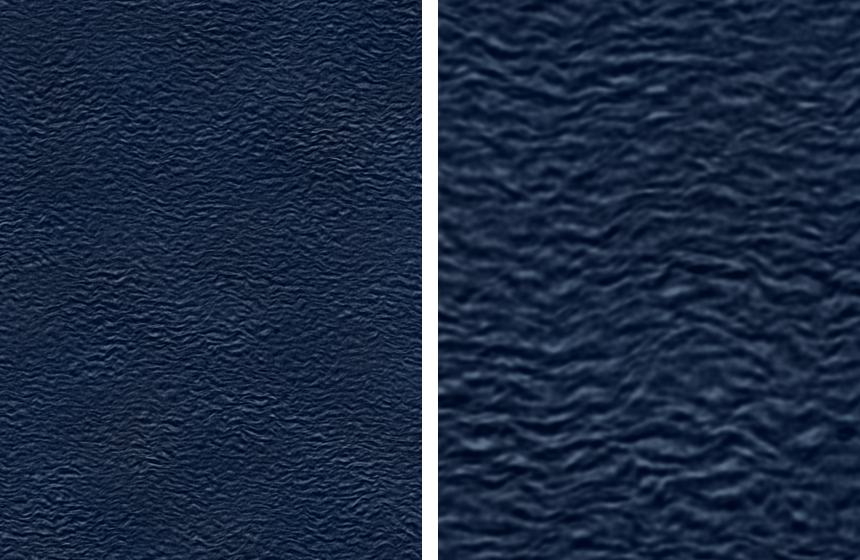
Left, the full canvas; right, a detail of the centre.
Write a WebGL 2 fragment shader that draws this texture.

```glsl
#version 300 es
precision highp float;
// Dark blue leather with fine, mostly horizontal wrinkles lit from above.

uniform vec2 u_resolution;
out vec4 fragColor;

const vec3 BASE_BLUE = vec3(0.093, 0.153, 0.250);
const vec3 TONE_STEP = vec3(0.066, 0.069, 0.070);
const float LIGHT_STEP = 0.0034;

// Integer hash giving two values in 0..1
vec2 hash2(ivec2 cell, uint seed) {
    uvec2 v = uvec2(cell) * 1664525u + 1013904223u + seed * 7919u;
    v.x += v.y * 1664525u;
    v.y += v.x * 1664525u;
    v ^= v >> 16u;
    v.x += v.y * 1664525u;
    v.y += v.x * 1664525u;
    v ^= v >> 16u;
    return vec2(v & 65535u) / 65535.0;
}

float cornerSlope(ivec2 cell, vec2 offset, uint seed) {
    float angle = 6.28318 * hash2(cell, seed).x;
    return dot(vec2(cos(angle), sin(angle)), offset);
}

// Gradient noise, centred on zero
float noise(vec2 p, uint seed) {
    ivec2 cell = ivec2(floor(p));
    vec2 f = fract(p);
    vec2 w = f * f * f * (f * (f * 6.0 - 15.0) + 10.0);
    float a = cornerSlope(cell, f, seed);
    float b = cornerSlope(cell + ivec2(1, 0), f - vec2(1, 0), seed);
    float c = cornerSlope(cell + ivec2(0, 1), f - vec2(0, 1), seed);
    float d = cornerSlope(cell + ivec2(1, 1), f - vec2(1, 1), seed);
    return mix(mix(a, b, w.x), mix(c, d, w.x), w.y);
}

vec2 rotate(vec2 p, float angle) {
    float c = cos(angle), s = sin(angle);
    return vec2(c * p.x - s * p.y, s * p.x + c * p.y);
}

// Bends the surface so the wrinkles meander
vec2 meander(vec2 p) {
    p.y += 0.022 * noise(p * vec2(7.0, 5.0), 1u);
    p.y += 0.007 * noise(p * vec2(36.0, 30.0), 2u);
    p.x += 0.010 * noise(p * vec2(24.0, 34.0), 3u);
    return p;
}

// Height of the wrinkled surface: folds plus smaller creases
float leatherHeight(vec2 p) {
    float folds = noise(rotate(p, 0.05) * vec2(56.0, 118.0), 4u);
    float creases = noise(rotate(p, -0.12) * vec2(115.0, 205.0), 5u);
    return folds + 0.5 * creases;
}

// Brightness of the faces that look upward, zero on flat ground
float relief(vec2 p, float stepSize) {
    vec2 light = vec2(-0.15, 1.0) * stepSize;
    return leatherHeight(p - 0.5 * light) - leatherHeight(p + 0.5 * light);
}

// Sparse small dark pits, at most one per cell
float pits(vec2 p, float cells, float radius) {
    vec2 q = p * cells;
    ivec2 cell = ivec2(floor(q));
    vec2 chance = hash2(cell, 6u);
    vec2 centre = 0.2 + 0.6 * hash2(cell, 7u);
    float dist = length((fract(q) - centre) * vec2(0.7, 1.0)) / cells;
    return step(0.94, chance.x) * (1.0 - smoothstep(0.3 * radius, radius, dist));
}

void main() {
    vec2 p = gl_FragCoord.xy / u_resolution.y;
    vec2 bent = meander(p);

    // Wrinkles, stronger in some patches than in others
    float depth = 1.0 + 0.55 * noise(p * vec2(4.0, 6.0), 8u)
                      + 0.45 * noise(p * vec2(13.0, 19.0), 9u);
    float tone = 3.3 * depth * relief(bent, LIGHT_STEP);

    // Fine grain and soft uneven shading
    tone += 0.9 * noise(p * vec2(210.0, 250.0), 10u);
    tone += 0.5 * noise(p * vec2(5.0, 8.0), 11u);

    // Narrow bright crests over broader shade
    tone += 0.13 * (min(tone * tone, 6.0) - 1.0);
    tone -= 1.6 * pits(p, 9.0, 0.006);

    // Slight drift between blue and teal
    float drift = noise(p * vec2(6.0, 7.0), 12u);
    vec3 colour = BASE_BLUE + TONE_STEP * max(tone, -1.75);
    colour += vec3(-0.010, 0.004, 0.022) * drift;
    fragColor = vec4(clamp(colour, 0.0, 1.0), 1.0);
}
```
